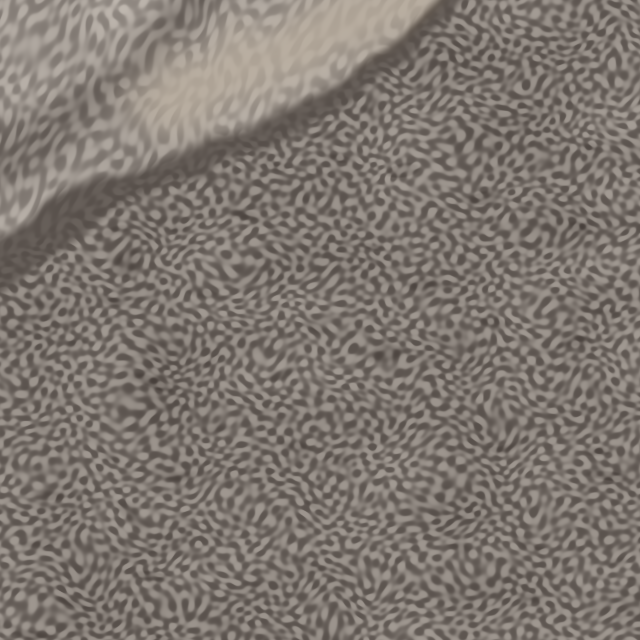
Give the GLSL for this texture, as a Shadertoy shader.

```glsl
// Fine grey-brown grainy cloth or sand, with a raised pale fold in the upper left.
// Grain is a sum of plane waves of similar length in scattered directions;
// the fold is a curved shadow band with streaked, paler grain above it.

const vec3 DARK = vec3(0.34, 0.31, 0.29);
const vec3 PALE = vec3(0.68, 0.65, 0.62);
const vec3 WARM = vec3(0.012, 0.0, -0.022);

const int WAVES = 28;
const vec2 GRAIN_FREQ = vec2(38.0, 74.0);   // cycles across the canvas
const vec2 MOTTLE_FREQ = vec2(3.0, 11.0);
const vec2 CREASE_FREQ = vec2(14.0, 30.0);
const vec2 STREAK_DIR = vec2(0.39, 0.92);
const float STREAK_STRETCH = 0.5;
const float WARP = 0.005;

// Tones are brightness of the red channel
const float GROUND_TONE = 0.487;
const float FOLD_TONE = 0.605;
const float VALLEY_TONE = 0.475;
const float PATCH_TONE = 0.69;
const float SHADOW_TONE = 0.375;
const float GRAIN_CONTRAST = 0.128;

float hash(float n) {
    return fract(sin(n * 127.1) * 43758.5);
}

// Band-limited random field with zero mean and unit variance
float waves(vec2 p, vec2 band, float seed) {
    float sum = 0.0;
    for (int i = 0; i < WAVES; i++) {
        float n = float(i) + seed;
        float angle = 2.39996 * float(i) + hash(n + 0.3);
        float freq = mix(band.x, band.y, hash(n + 0.7));
        vec2 dir = vec2(cos(angle), sin(angle));
        sum += sin(6.28318 * (freq * dot(p, dir) + hash(n + 0.1)));
    }
    return sum / sqrt(0.5 * float(WAVES));
}

// Height of the shadow band under the fold
float ridge(float x) {
    return 0.585 + 0.58 * x + 1.6 * x * (x - 0.234) * (x - 0.69);
}

// Height of the dark crease running through the fold
float valley(float x) {
    return 0.75 + 0.5 * x + x * x;
}

float segmentDistance(vec2 p, vec2 a, vec2 b) {
    vec2 ab = b - a;
    float t = clamp(dot(p - a, ab) / dot(ab, ab), 0.0, 1.0);
    return length(p - a - ab * t);
}

void mainImage(out vec4 fragColor, in vec2 fragCoord) {
    vec2 p = fragCoord / iResolution.y;

    // Slow variation, also used to bend the grain
    float mottle = waves(p * vec2(0.6, 1.0), MOTTLE_FREQ, 11.0);
    float drift = waves(p, MOTTLE_FREQ, 53.0);
    vec2 q = p + WARP * vec2(mottle, drift);

    // Masks of the fold
    float rise = (p.y - ridge(p.x)) * 0.86 + 0.004 * drift;
    float halfWidth = mix(0.043, 0.02, smoothstep(0.06, 0.22, p.x));
    float shadow = 1.0 - smoothstep(halfWidth - 0.012, halfWidth + 0.009, abs(rise));
    float fold = smoothstep(-0.01, 0.02, rise);
    float crease = (p.y - valley(p.x)) * 0.8 + 0.008 * mottle;
    float valleyMask = exp(-pow(crease / 0.042, 2.0));
    float patchDist = segmentDistance(p, vec2(0.27, 0.85), vec2(0.64, 1.0));
    float patchMask = fold * exp(-pow((patchDist + 0.006 * drift) / 0.062, 2.0));

    // Rounded grain on the ground, streaked grain on the fold
    vec2 across = vec2(STREAK_DIR.y, -STREAK_DIR.x);
    vec2 streaked = vec2(dot(q, across), STREAK_STRETCH * dot(q, STREAK_DIR));
    float groundGrain = waves(q * vec2(0.95, 1.05), GRAIN_FREQ, 101.0);
    float foldGrain = waves(streaked, GRAIN_FREQ, 211.0);
    float grain = tanh(mix(groundGrain, foldGrain, fold));

    // Short flat creases on the ground
    float lines = waves(q * vec2(0.35, 1.0), CREASE_FREQ, 307.0);
    float groundTone = GROUND_TONE + 0.011 * mottle - 0.06 * smoothstep(1.2, 2.6, lines);

    // Combine tone and contrast of each part
    float foldTone = mix(FOLD_TONE + 0.02 * mottle, VALLEY_TONE, valleyMask);
    foldTone = mix(foldTone, PATCH_TONE, patchMask);
    float tone = mix(groundTone, foldTone, fold);
    tone = mix(tone, SHADOW_TONE, shadow);
    float contrast = GRAIN_CONTRAST * mix(1.0, 0.75, fold);
    contrast *= (1.0 - 0.78 * patchMask) * (1.0 - 0.72 * shadow);
    tone += contrast * grain;

    vec3 color = mix(DARK, PALE, (tone - DARK.r) / (PALE.r - DARK.r));
    color += WARM * patchMask;
    fragColor = vec4(clamp(color, 0.0, 1.0), 1.0);
}
```
